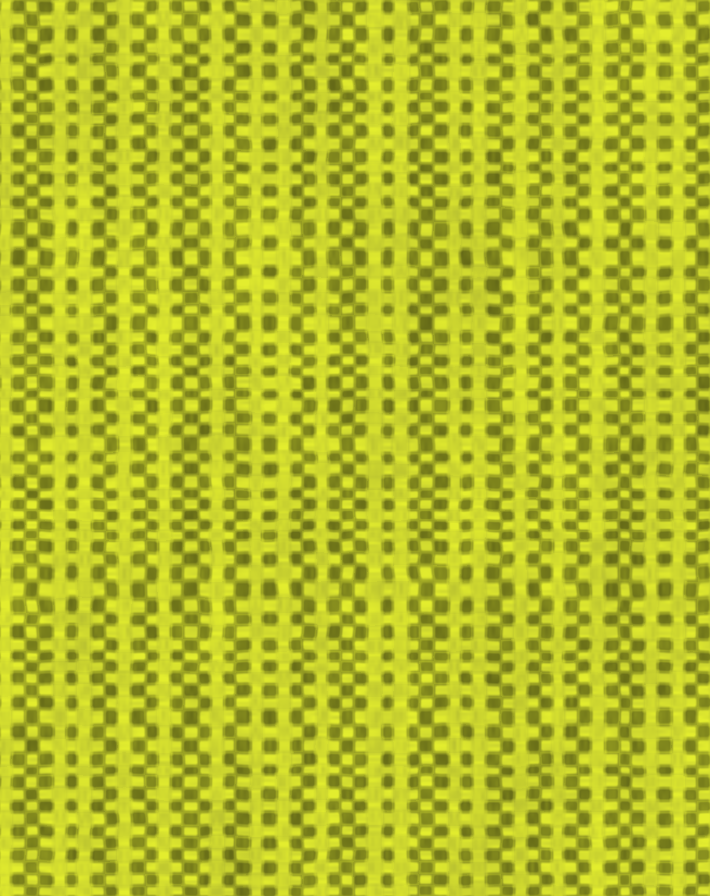
Reproduce this texture procedurally as a Shadertoy shader.

```glsl
// Plain-woven fabric: bright yellow weft over a mix of olive and yellow warp threads.

const vec2  THREADS     = vec2(54.0, 72.0);      // warp threads across, weft threads down
const vec2  JITTER      = vec2(0.24, 0.34);      // unevenness of thread widths
const float GROUP       = 3.0;                   // warp threads per yellow one
const float SHIFT_ODDS  = 0.4;                   // chance that the yellow one moves over
const float BANDING     = 1.2;                   // drift of the weft spacing, in threads
const vec2  EDGE        = vec2(0.27, 0.32);      // softness of crossings, in threads
const vec2  OLIVE_GAIN  = vec2(0.04, 0.88);      // olive spreads a little past its crossing
const vec2  FIBRES      = vec2(200.0, 256.0);    // fine fibre scale over the canvas
const float WEAR        = 0.20;                  // strength of fibre variation
const float BROAD_WEAR  = 0.16;                  // strength of streaks and patches
const vec3  YELLOW_HIGH = vec3(0.89, 0.93, 0.18);
const vec3  YELLOW_LOW  = vec3(0.66, 0.69, 0.19);
const vec3  OLIVE_HIGH  = vec3(0.58, 0.61, 0.13);
const vec3  OLIVE_LOW   = vec3(0.39, 0.41, 0.09);

float hash(vec2 p) {
    vec3 q = fract(vec3(p.xyx) * 0.1031);
    q += dot(q, q.yzx + 33.33);
    return fract((q.x + q.y) * q.z);
}

float noise(vec2 p) {
    vec2 i = floor(p), f = fract(p);
    f = f * f * (3.0 - 2.0 * f);
    return mix(mix(hash(i), hash(i + vec2(1, 0)), f.x),
               mix(hash(i + vec2(0, 1)), hash(i + vec2(1, 1)), f.x), f.y);
}

// Uneven border before thread n
float border(float n, float jitter, float seed) {
    return n + jitter * (hash(vec2(n + 7.0, seed)) - 0.5);
}

// Thread at position t: index, distance from its start, its width
vec3 threadAt(float t, float jitter, float seed) {
    float n = floor(t);
    if (t < border(n, jitter, seed)) n -= 1.0;
    else if (t >= border(n + 1.0, jitter, seed)) n += 1.0;
    float start = border(n, jitter, seed);
    return vec3(n, t - start, border(n + 1.0, jitter, seed) - start);
}

// Soft share of the previous, current and next thread
vec3 threadShares(vec3 thread, float edge) {
    float before = 0.5 - 0.5 * smoothstep(0.0, edge, thread.y);
    float after = 0.5 - 0.5 * smoothstep(0.0, edge, thread.z - thread.y);
    return vec3(before, 1.0 - before - after, after);
}

float warpOnTop(vec2 cell) {
    return 1.0 - mod(cell.x + cell.y, 2.0);
}

// One warp thread in each group is yellow, the rest are olive
float isOlive(float column) {
    float group = floor(column / GROUP);
    float yellowSlot = step(1.0 - SHIFT_ODDS, hash(vec2(group + 3.0, 57.0)));
    return step(0.5, abs(column - group * GROUP - yellowSlot));
}

void mainImage(out vec4 fragColor, in vec2 fragCoord) {
    vec2 uv = fragCoord / iResolution.xy;
    vec2 edge = max(EDGE, THREADS / iResolution.xy);

    // Slight waviness of the threads and bands of wider weft
    vec2 p = uv * THREADS;
    p += 0.14 * (vec2(noise(uv * vec2(20, 60)), noise(uv * vec2(40, 15) + 50.0)) - 0.5);
    p.y += BANDING * (noise(vec2(3.5, uv.y * 13.0)) - 0.5);

    vec3 warp = threadAt(p.x, JITTER.x, 11.0);
    vec3 weft = threadAt(p.y, JITTER.y, 29.0);
    vec2 cell = vec2(warp.x, weft.x);

    // Blend the crossings around this point
    vec3 shareX = threadShares(warp, edge.x);
    vec3 shareY = threadShares(weft, edge.y);
    float raised = 0.0, olive = 0.0;
    for (int j = 0; j < 3; j++)
    for (int i = 0; i < 3; i++) {
        vec2 near = cell + vec2(i, j) - 1.0;
        float share = shareX[i] * shareY[j] * warpOnTop(near);
        raised += share;
        olive += share * isOlive(near.x);
    }
    olive = smoothstep(OLIVE_GAIN.x, OLIVE_GAIN.y, olive);

    // Fibres run along the visible thread; streaks and patches vary broadly
    float warpFibre = noise(uv * FIBRES * vec2(1.0, 0.25));
    float weftFibre = noise(uv * FIBRES * vec2(0.2, 1.0) + 31.0);
    float fibre = mix(weftFibre, warpFibre, raised) - 0.5;
    float tint = hash(cell + 40.0) - 0.5;
    float patchy = noise(uv * vec2(9, 7) + 20.0) - 0.5;
    float streak = noise(vec2(uv.x * 26.0, uv.y * 3.0) + 70.0) - 0.5;
    float broad = BROAD_WEAR * (patchy + streak);

    // Yellow threads dim where the warp rises and at the thread borders
    float rounded = mix(shareY.y, shareX.y, raised);
    float yellowLight = 0.52 - 0.22 * raised + 0.30 * rounded;
    yellowLight += WEAR * (1.8 * fibre + 0.8 * tint) + broad;
    vec3 yellow = mix(YELLOW_LOW, YELLOW_HIGH, clamp(yellowLight, 0.0, 1.0));

    // Olive warp showing between the weft threads
    float oliveLight = 0.45 + WEAR * (2.2 * fibre + 2.0 * tint) + broad;
    vec3 shade = mix(OLIVE_LOW, OLIVE_HIGH, clamp(oliveLight, 0.0, 1.0));
    fragColor = vec4(mix(yellow, shade, olive), 1.0);
}
```
